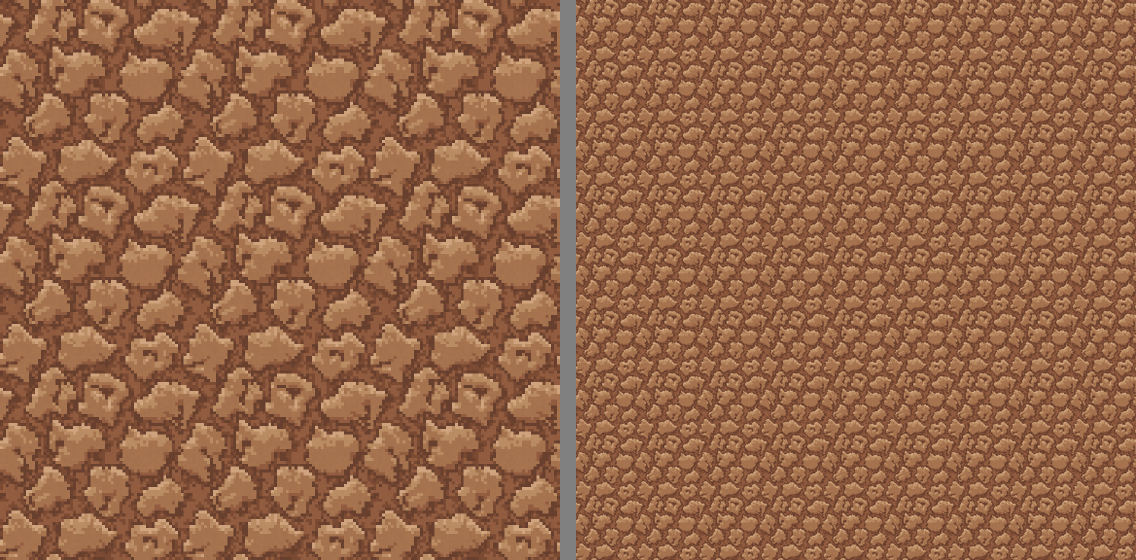
Left: one tile. Right: repeated 3 by 3.
This texture is drawn by a WebGL 1 fragment shader. Its source:

```glsl
precision highp float;
// Pixel-art cobblestones: lumpy, cracked tan stones in mottled brown earth.

uniform vec2 u_resolution;

const float TAU = 6.28319;
const float REPEATS = 3.0;           // tiles across the canvas
const float TILE = 64.0;             // texels across one tile
const vec2 GRID = vec2(3.0, 4.0);    // stones across one tile
const vec2 CELL = TILE / GRID;

const vec3 CREAM = vec3(0.81, 0.64, 0.49);
const vec3 PALE = vec3(0.73, 0.55, 0.39);
const vec3 TAN = vec3(0.65, 0.45, 0.31);
const vec3 BROWN = vec3(0.57, 0.36, 0.25);
const vec3 EARTH = vec3(0.48, 0.29, 0.20);
const vec3 DARK = vec3(0.41, 0.25, 0.18);

vec2 hash2(vec2 p) {
  vec2 k = vec2(dot(p, vec2(127.1, 311.7)), dot(p, vec2(269.5, 183.3)));
  return fract(sin(k) * 43758.5);
}

// Stone centre in texels; alternate rows lean left and right like bricks.
vec2 stoneCentre(vec2 cell) {
  vec2 id = mod(cell, GRID);
  float lean = 0.22 * (2.0 * mod(id.y, 2.0) - 1.0);
  vec2 jitter = (hash2(id + 3.7) - 0.5) * vec2(0.5, 0.7);
  return (cell + 0.5 + vec2(lean, 0.0) + jitter) * CELL;
}

// Layered sines with whole periods per tile make the outlines lumpy.
vec2 warp(vec2 p) {
  vec2 a = p.yx * TAU / TILE;
  return p + 1.1 * sin(a * vec2(4.0, 5.0) + vec2(0.6, 2.1))
           + 0.7 * sin(a * vec2(9.0, 8.0) + a.yx * 3.0 + vec2(4.0, 1.3));
}

float arcDistance(vec2 p, float radius, float aperture) {
  vec2 tip = vec2(sin(aperture), cos(aperture));
  p.x = abs(p.x);
  return tip.y * p.x > tip.x * p.y ? length(p - tip * radius)
                                   : abs(length(p) - radius);
}

// Curved crack near the middle of a stone; some stones have none.
float crackDistance(vec2 p, vec2 id) {
  vec2 place = hash2(id + 11.3);
  vec2 form = hash2(id + 23.9);
  float angle = TAU * form.x;
  vec2 q = p - (place - 0.5) * vec2(7.0, 4.0) + vec2(0.0, 2.0);
  q = vec2(cos(angle) * q.x - sin(angle) * q.y,
           sin(angle) * q.x + cos(angle) * q.y);
  float absent = 20.0 * step(0.8, form.y);
  return arcDistance(q, 2.2 + 2.2 * place.x, 0.8 + 0.5 * place.y) + absent;
}

// Height in texels: positive on stone, negative in gaps and cracks.
float stoneHeight(vec2 texel) {
  vec2 p = warp(texel);
  vec2 base = floor(p / CELL);
  vec2 nearest = vec2(0.0);
  vec2 nearestCell = base;
  float best = 1e5;
  for (int j = -1; j <= 1; j++)
    for (int i = -1; i <= 1; i++) {
      vec2 cell = base + vec2(float(i), float(j));
      vec2 r = stoneCentre(cell) - p;
      if (dot(r, r) < best) {
        best = dot(r, r);
        nearest = r;
        nearestCell = cell;
      }
    }
  // A smooth minimum over the cell borders rounds the corners.
  float sum = 0.0001;
  for (int j = -2; j <= 2; j++)
    for (int i = -2; i <= 2; i++) {
      vec2 r = stoneCentre(nearestCell + vec2(float(i), float(j))) - p;
      vec2 gap = r - nearest;
      if (dot(gap, gap) > 0.01)
        sum += exp(-0.5 * dot(0.5 * (r + nearest), normalize(gap)));
    }
  vec2 id = mod(nearestCell, GRID);
  float edge = -log(sum) / 0.5 - mix(1.2, 2.0, hash2(id + 5.1).x);
  return min(edge, crackDistance(-nearest, id) - 0.75);
}

vec3 stoneColor(float height, float slope, float grain) {
  float light = slope * exp(-max(height, 0.0) / 4.0) + 0.4 * (grain - 0.5);
  if (light > 0.68) return CREAM;
  if (light > 0.38) return PALE;
  return light < -0.58 ? BROWN : TAN;
}

vec3 earthColor(float height, float slope, float grain) {
  float tone = grain + 0.2 * slope - 0.45 * (height + 1.2);
  if (tone < 0.32) return DARK;
  return tone < 0.7 ? EARTH : BROWN;
}

vec3 cobbles(vec2 uv) {
  vec2 texel = mod(floor(uv * REPEATS * TILE), TILE);
  vec2 grain = hash2(texel + 0.5);
  float height = stoneHeight(texel + 0.5);
  float above = stoneHeight(texel + vec2(0.0, 2.5));
  float slope = clamp(0.5 * (height - above), -1.0, 1.0);
  float ragged = height + 0.5 * (grain.y - 0.5);
  vec3 color = ragged > 0.0 ? stoneColor(height, slope, grain.x)
                            : earthColor(height, slope, grain.x);
  return color * (1.0 + 0.03 * (grain.y - 0.5));
}

void main() {
  // Four samples per pixel smooth the texel edges.
  vec3 color = vec3(0.0);
  for (int j = 0; j < 2; j++)
    for (int i = 0; i < 2; i++) {
      vec2 offset = 0.5 * vec2(float(i), float(j)) - 0.25;
      color += 0.25 * cobbles((gl_FragCoord.xy + offset) / u_resolution);
    }
  gl_FragColor = vec4(color, 1.0);
}
```
